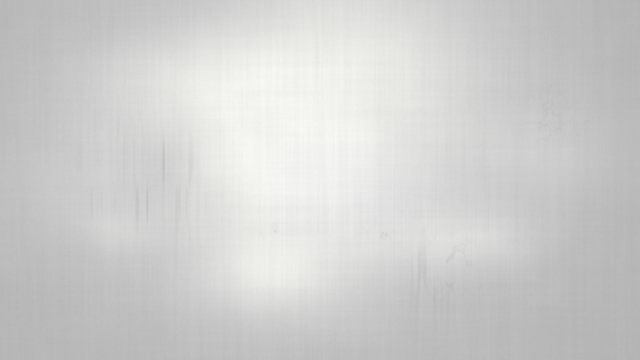
Write a Shadertoy shader that draws this texture.

```glsl
const float BASE_GREY = 0.705;
const float MAX_LIGHT = 0.955;
const float FIBRE_AMOUNT = 0.030;
const float WEAVE_AMOUNT = 0.016;
const float MOTTLE_AMOUNT = 0.030;
const float GRAIN_AMOUNT = 0.012;
const float STREAK_AMOUNT = 0.07;
const float CRACK_AMOUNT = 0.05;
const vec3 WARM_TINT = vec3(0.002, 0.003, -0.014);
const vec3 COOL_TINT = vec3(-0.002, -0.001, 0.012);

// Soft light patches: centre.xy, radius.xy in canvas fractions
const int PATCHES = 11;
const vec4 PATCH_SHAPE[PATCHES] = vec4[PATCHES](
    vec4(0.47, 0.60, 0.36, 0.50),
    vec4(0.47, 0.55, 0.18, 0.31),
    vec4(0.56, 0.90, 0.22, 0.25),
    vec4(0.43, 0.24, 0.10, 0.11),
    vec4(0.73, 0.33, 0.12, 0.08),
    vec4(0.85, 0.57, 0.12, 0.14),
    vec4(0.28, 0.77, 0.15, 0.13),
    vec4(0.13, 0.50, 0.11, 0.20),
    vec4(0.19, 0.36, 0.06, 0.06),
    vec4(0.26, 0.55, 0.06, 0.12),
    vec4(0.38, 0.60, 0.09, 0.16));
const float PATCH_LIGHT[PATCHES] = float[PATCHES](
    0.16, 0.085, 0.070, 0.095, 0.080, 0.045, 0.060, 0.035, 0.035, -0.035, 0.025);

float hash(vec2 p) {
    vec3 q = fract(vec3(p.xyx) * 0.1031);
    q += dot(q, q.yzx + 33.33);
    return fract((q.x + q.y) * q.z);
}

float noise(vec2 p) {
    vec2 cell = floor(p), f = fract(p);
    f = f * f * (3.0 - 2.0 * f);
    float low = mix(hash(cell), hash(cell + vec2(1, 0)), f.x);
    float high = mix(hash(cell + vec2(0, 1)), hash(cell + vec2(1, 1)), f.x);
    return mix(low, high, f.y);
}

float fbm(vec2 p) {
    float sum = 0.0, weight = 0.5;
    for (int i = 0; i < 5; i++) {
        sum += weight * noise(p);
        p = mat2(1.6, 1.2, -1.2, 1.6) * p + 7.3;
        weight *= 0.5;
    }
    return sum;
}

float glow(vec2 uv, vec2 centre, vec2 radius) {
    vec2 d = (uv - centre) / radius;
    return exp(-dot(d, d));
}

// Long threads run along y; both scales are in canvas heights
float threads(vec2 p) {
    float fine = noise(p * vec2(190.0, 5.0));
    float broad = noise(p * vec2(62.0, 2.5) + 19.0);
    return 0.6 * fine + 0.4 * broad - 0.5;
}

void mainImage(out vec4 fragColor, in vec2 fragCoord) {
    vec2 uv = fragCoord / iResolution.xy;
    vec2 p = fragCoord / iResolution.y;

    // Large light field with slightly ragged patch borders
    vec2 ragged = uv + 0.035 * (vec2(fbm(p * 5.0), fbm(p * 5.0 + 31.0)) - 0.48);
    float light = BASE_GREY;
    for (int i = 0; i < PATCHES; i++) {
        light += PATCH_LIGHT[i] * glow(ragged, PATCH_SHAPE[i].xy, PATCH_SHAPE[i].zw);
    }
    light = min(light, MAX_LIGHT);

    // Worn plaster, woven threads and grain, calmer at the rim
    float inner = mix(0.4, 1.0, glow(uv, vec2(0.5, 0.55), vec2(0.42, 0.55)));
    float worn = fbm(p * vec2(7.0, 11.0) + 3.0) - 0.48;
    light += MOTTLE_AMOUNT * inner * worn;
    light += FIBRE_AMOUNT * inner * threads(p);
    light += WEAVE_AMOUNT * inner * threads(p.yx + 47.0);
    light += GRAIN_AMOUNT * (noise(p * 230.0) - 0.5);

    // Darker brushed streaks
    float streakArea = glow(uv, vec2(0.23, 0.50), vec2(0.10, 0.16))
        + 0.9 * glow(uv, vec2(0.68, 0.24), vec2(0.06, 0.12))
        + 0.4 * glow(uv, vec2(0.49, 0.87), vec2(0.04, 0.14));
    float streak = smoothstep(0.58, 0.90, noise(p * vec2(110.0, 7.0) + 5.0));
    light -= STREAK_AMOUNT * streakArea * streak * noise(p * vec2(30.0, 9.0));

    // Hairline cracks
    float crackArea = glow(uv, vec2(0.425, 0.35), vec2(0.015, 0.025))
        + glow(uv, vec2(0.595, 0.37), vec2(0.020, 0.035))
        + 0.8 * glow(uv, vec2(0.70, 0.26), vec2(0.04, 0.08))
        + 0.4 * glow(uv, vec2(0.86, 0.68), vec2(0.05, 0.08));
    float crack = 1.0 - smoothstep(0.0, 0.045, abs(fbm(p * vec2(20.0, 13.0)) - 0.48));
    light -= CRACK_AMOUNT * crackArea * crack;

    // Cream highlights around a cooler centre
    float warm = smoothstep(0.80, 0.93, light);
    float cool = glow(uv, vec2(0.55, 0.46), vec2(0.13, 0.15));
    vec3 colour = vec3(light) + WARM_TINT * warm + COOL_TINT * cool;
    fragColor = vec4(clamp(colour, 0.0, 1.0), 1.0);
}
```
